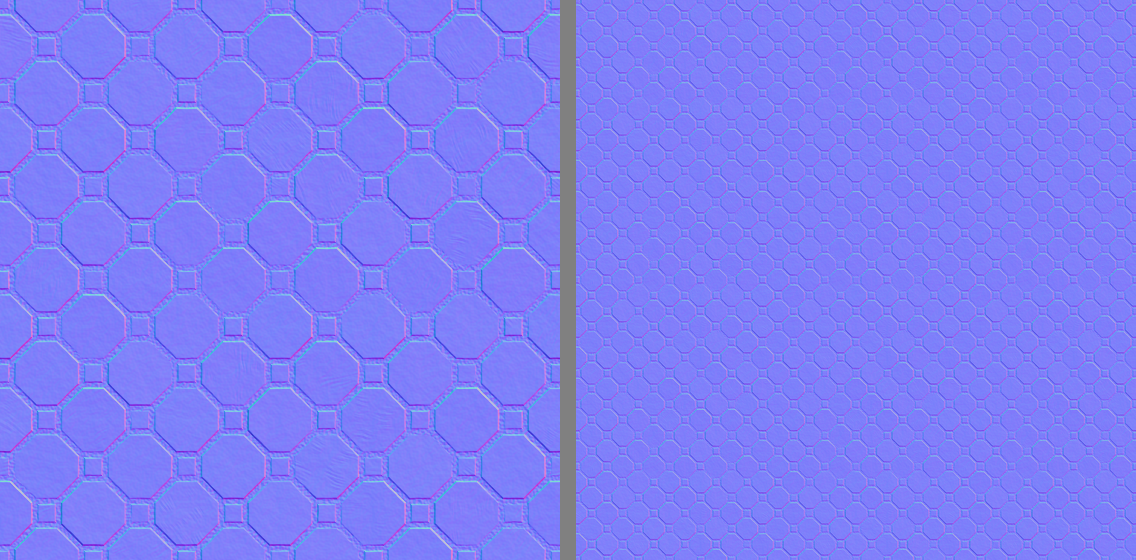
Left, the tile; right, the same tile 3 across and 3 down.
A Shadertoy shader for this texture map:

```glsl
// Tangent-space normal map of worn octagon-and-square floor tiles with rough grout.

const float REPEATS = 6.0;        // pattern cells across and down
const float OCT_FLAT = 0.352;     // octagon centre to upright sides
const float OCT_DIAGONAL = 0.331; // octagon centre to slanted sides
const float SQUARE_HALF = 0.105;
const float BEVEL = 0.022;
const float NO_WRAP = 512.0;      // period wider than any tile-local lookup

float hash(vec2 p) {
    vec3 q = fract(p.xyx * 0.1031);
    q += dot(q, q.yzx + 33.33);
    return fract((q.x + q.y) * q.z);
}

vec2 signedHash2(vec2 p) {
    return 2.0 * vec2(hash(p + 17.0), hash(p + 59.0)) - 1.0;
}

float cornerGradient(vec2 corner, vec2 offset, float period) {
    float angle = 6.28318 * hash(mod(corner, period));
    return dot(vec2(cos(angle), sin(angle)), offset);
}

// Gradient noise that wraps after a whole number of lattice steps
float gradientNoise(vec2 p, float period) {
    vec2 i = floor(p), f = p - i;
    vec2 u = f * f * f * (f * (f * 6.0 - 15.0) + 10.0);
    vec2 e = vec2(1.0, 0.0);
    return mix(
        mix(cornerGradient(i, f, period),
            cornerGradient(i + e, f - e, period), u.x),
        mix(cornerGradient(i + e.yx, f - e.yx, period),
            cornerGradient(i + 1.0, f - 1.0, period), u.x), u.y);
}

float wrappedNoise(vec2 p, float frequency) {
    return gradientNoise(p * frequency, REPEATS * frequency);
}

// Signed distances to the two tile shapes
float octagonDistance(vec2 p) {
    p = abs(p);
    return max(max(p.x, p.y) - OCT_FLAT, (p.x + p.y) * 0.7071 - OCT_DIAGONAL);
}

float squareDistance(vec2 p) {
    p = abs(p);
    return max(p.x, p.y) - SQUARE_HALF;
}

// From diagonal axes (x + y, x - y) back to x, y
vec2 fromDiagonal(vec2 d) {
    return 0.5 * vec2(d.x + d.y, d.x - d.y);
}

// Directional scuffs, present on some tiles only
float scratches(vec2 local, vec2 seed, float amount) {
    float angle = 3.14159 * hash(seed + 5.0);
    float c = cos(angle), s = sin(angle);
    vec2 q = mat2(c, s, -s, c) * local;
    q.y += 0.03 * gradientNoise(q * 5.0 + seed, NO_WRAP);
    float patches = smoothstep(-0.1, 0.35, gradientNoise(local * 5.0 + seed + 9.0, NO_WRAP));
    return amount * patches * gradientNoise(q * vec2(5.0, 38.0) + seed, NO_WRAP);
}

float tileSurface(vec2 local, vec2 id) {
    vec2 seed = id * 37.0;
    float waves = 0.0035 * gradientNoise(local * 4.0 + seed, NO_WRAP);
    float dents = 0.0020 * gradientNoise(local * 12.0 + seed, NO_WRAP);
    float grain = 0.0010 * gradientNoise(local * 32.0 + seed, NO_WRAP);
    float scuffed = smoothstep(0.35, 1.0, hash(id + 23.0));
    return waves + dents + grain + scratches(local, seed, 0.0028 * scuffed);
}

float groutSurface(vec2 p) {
    return 0.0055 * wrappedNoise(p, 32.0) + 0.0035 * wrappedNoise(p, 16.0);
}

float heightAt(vec2 p) {
    // Nearest octagon and square on the diagonal lattice
    vec2 diagonal = vec2(p.x + p.y, p.x - p.y);
    vec2 octCentre = fromDiagonal(floor(diagonal) + 0.5);
    vec2 squareCentre = fromDiagonal(floor(diagonal + 0.5));
    float octDist = octagonDistance(p - octCentre);
    float squareDist = squareDistance(p - squareCentre);
    bool isSquare = squareDist < octDist;
    vec2 centre = isSquare ? squareCentre : octCentre;
    vec2 id = mod(centre * 2.0, REPEATS * 2.0);
    vec2 local = p - centre;

    // Worn bevel, uneven lift and slight tilt
    float edge = min(octDist, squareDist) + 0.004 * wrappedNoise(p, 9.0);
    float body = 1.0 - smoothstep(-BEVEL, 0.0, edge);
    float lift = (isSquare ? 0.008 : 0.010) + 0.0035 * (2.0 * hash(id + 3.0) - 1.0);
    float tilt = dot(local, signedHash2(id)) * 0.02;
    return mix(groutSurface(p), lift + tilt + tileSurface(local, id), body);
}

void mainImage(out vec4 fragColor, in vec2 fragCoord) {
    vec2 p = fragCoord / iResolution.xy * REPEATS;

    // Slope by central differences
    vec2 e = vec2(0.005, 0.0);
    vec2 slope = vec2(heightAt(p + e) - heightAt(p - e),
                      heightAt(p + e.yx) - heightAt(p - e.yx)) / (2.0 * e.x);
    vec3 normal = normalize(vec3(-slope, 1.0));

    // Encode, with a slightly muted blue
    vec3 color = (0.5 + 0.5 * normal) * vec3(0.995, 0.995, 0.982);
    fragColor = vec4(color, 1.0);
}
```
